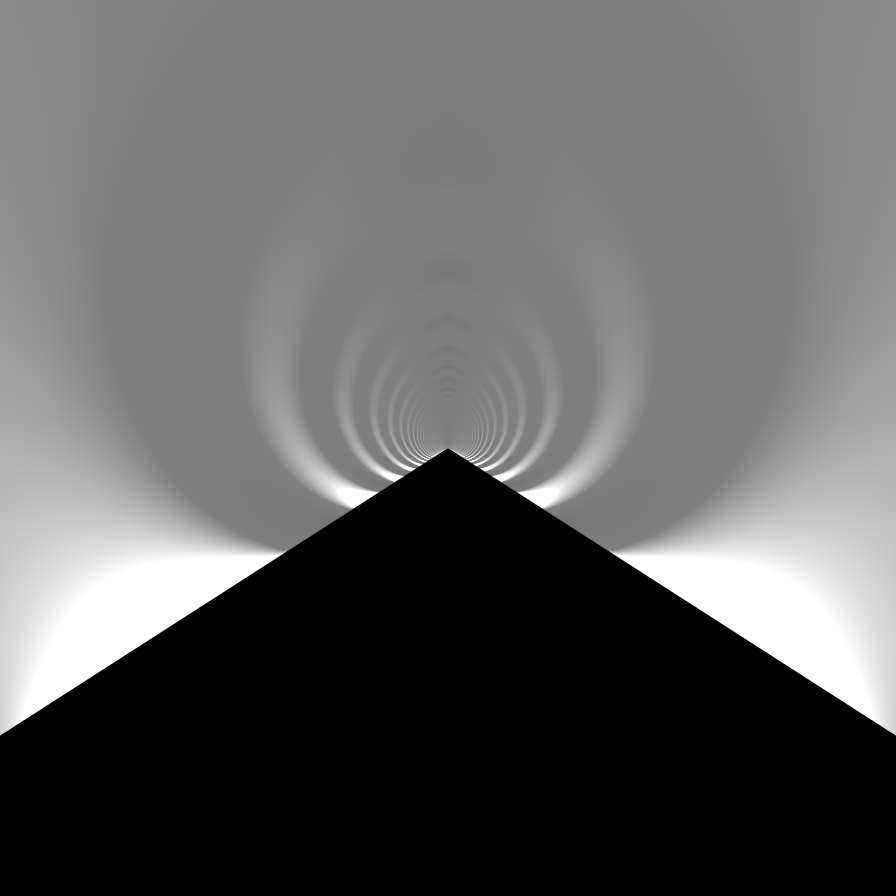
Write a Shadertoy shader that draws this background.

```glsl
// A black wedge, one radian to each side of straight down, under nested glowing loops.
// The loops are waves of angle divided by radius, so they crowd towards the apex;
// their strength peaks along the wedge and turns faintly negative straight above.

// Brightness of the waves, by angle from straight down; b is at least 1.
float glowStrength(float b) {
    return 0.13 / (b - 0.95) - 0.04 * (b - 1.0);
}

void mainImage(out vec4 fragColor, in vec2 fragCoord) {
    vec2 p = (2.0 * fragCoord - iResolution.xy) / iResolution.y;
    float pixel = 2.0 / iResolution.y;

    // Mirrored polar coordinates around the apex
    float radius = max(length(p), 0.5 * pixel);
    float angle = atan(abs(p.x), -p.y);
    float outside = max(angle, 1.0);

    // Half-rectified wave: bright crests between flat grey troughs
    float phase = outside / radius;
    float wave = -cos(2.0 * phase);
    float crest = max(wave, 0.0);
    float trough = max(-wave, 0.0);

    // Fade to the mean where the loops get finer than the pixels
    float fineness = pixel * phase / radius;
    float blur = smoothstep(0.6, 2.2, fineness);
    crest = mix(crest, 0.318, blur);
    trough = mix(trough, 0.318, blur);

    float grey = 0.5 + crest * glowStrength(outside);
    grey -= 0.035 * trough * exp(2.0 - 2.0 * outside);

    // Wedge, with its edge smoothed by distance
    float edge = radius * sin(clamp(angle - 1.0, -1.57, 1.57));
    grey = clamp(grey, 0.0, 1.0) * smoothstep(-0.7 * pixel, 0.7 * pixel, edge);

    fragColor = vec4(vec3(grey), 1.0);
}
```
